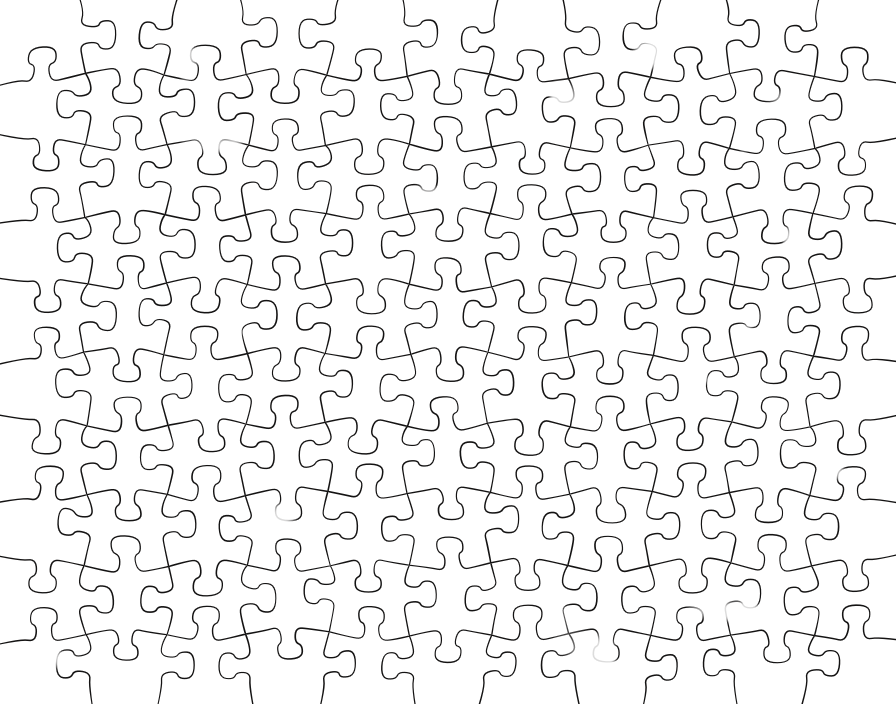
Give the GLSL for this pattern, as a Shadertoy shader.

```glsl
#define ROWS 10.1                 // canvas height, in piece heights
#define COUNT vec2(11.0, 10.0)    // pieces across and down
#define PITCH vec2(1.159, 1.0)    // piece size
#define ORIGIN vec2(0.067, 0.01)  // lower left corner of the grid
#define JITTER 0.04               // corner displacement
#define WOBBLE 0.012              // hand-drawn unevenness of the cut
#define SPLAY 0.14                // sideways drift of cuts at the border
#define OVERHANG 0.16             // how far cuts run past the border
#define LINE_WIDTH 0.0195
#define INK vec3(0.08, 0.075, 0.075)
#define PAPER vec3(1.0)
#define STEPS 6                   // straight pieces per curve span

// Control points of the left half of a tab, from shoulder to crown
const vec2 HALF_TAB[5] = vec2[5](
    vec2(-0.33, -0.055), vec2(-0.13, -0.09), vec2(-0.09, 0.14),
    vec2(-0.20, 0.19), vec2(-0.18, 0.40));

float hash(vec2 p) {
    return fract(sin(dot(p, vec2(127.1, 311.7))) * 43758.5453);
}

// Two random values in -1..1
vec2 hash2(vec2 p) {
    return 2.0 * vec2(hash(p), hash(p + 37.3)) - 1.0;
}

float noise(vec2 p) {
    vec2 i = floor(p), f = fract(p);
    f = f * f * (3.0 - 2.0 * f);
    return mix(mix(hash(i), hash(i + vec2(1, 0)), f.x),
               mix(hash(i + vec2(0, 1)), hash(i + vec2(1, 1)), f.x), f.y);
}

vec2 node(vec2 id) {
    return ORIGIN + id * PITCH + JITTER * hash2(id);
}

float segmentDistance(vec2 p, vec2 a, vec2 b) {
    vec2 pa = p - a, ba = b - a;
    return length(pa - ba * clamp(dot(pa, ba) / dot(ba, ba), 0.0, 1.0));
}

float bezierDistance(vec2 p, vec2 a, vec2 control, vec2 b) {
    float d = 1e3;
    vec2 last = a;
    for (int i = 1; i <= STEPS; i++) {
        float t = float(i) / float(STEPS);
        vec2 point = mix(mix(a, control, t), mix(control, b, t), t);
        d = min(d, segmentDistance(p, last, point));
        last = point;
    }
    return d;
}

// Distance to the cut that runs from one grid node to the next along dir
float cutDistance(vec2 p, vec2 id, vec2 dir) {
    float place = dot(id, dir), lane = dot(id, dir.yx);
    float places = dot(COUNT, dir), lanes = dot(COUNT, dir.yx);
    if (place < 0.0 || place > places - 0.5 || lane < 0.5 || lane > lanes - 0.5)
        return 1e3;

    // Local frame; tabs alternate sides like a checkerboard
    vec2 a = node(id), b = node(id + dir);
    vec2 axis = normalize(b - a);
    vec2 side = vec2(-axis.y, axis.x) * (2.0 * mod(id.x + id.y, 2.0) - 1.0);
    vec2 seed = id * 3.7 + dir * 51.3;
    vec2 shape = hash2(seed), shift = hash2(seed + 9.1);
    vec2 center = mix(a, b, 0.5 + 0.06 * dir.y + 0.04 * shift.x);
    if (place < 0.5) a -= OVERHANG * axis + SPLAY * side;
    if (place > places - 1.5) b += OVERHANG * axis - SPLAY * side;

    // Quadratic spline through the mirrored control points
    float d = 1e3;
    vec2 start = a, control = a;
    for (int k = 0; k <= 10; k++) {
        vec2 next = b;
        if (k < 10) {
            vec2 h = HALF_TAB[k < 5 ? k : 9 - k];
            if (k > 4) h.x = -h.x;
            h = h * (1.0 + 0.07 * shape.x) + WOBBLE * hash2(seed + float(k) * 1.3);
            h.x += 0.12 * shape.y * h.y;
            next = center + axis * h.x + side * h.y;
        }
        if (k > 0) {
            vec2 end = k < 10 ? 0.5 * (control + next) : b;
            d = min(d, bezierDistance(p, start, control, end));
            start = end;
        }
        control = next;
    }
    return d;
}

void mainImage(out vec4 fragColor, in vec2 fragCoord) {
    float pixel = ROWS / iResolution.y;
    vec2 p = fragCoord * pixel;

    // The four cuts meeting at the nearest node
    vec2 id = round((p - ORIGIN) / PITCH);
    vec2 right = vec2(1, 0), up = vec2(0, 1);
    float d = min(min(cutDistance(p, id, right), cutDistance(p, id - right, right)),
                  min(cutDistance(p, id, up), cutDistance(p, id - up, up)));

    // Uneven pressure and a few worn gaps
    float width = LINE_WIDTH * mix(0.75, 1.25, noise(p * 4.0));
    float wear = smoothstep(0.86, 0.95, noise(p * 1.5 + 20.0));

    // Box-filtered line coverage
    vec2 rims = clamp((vec2(0.5, -0.5) * width - d) / pixel + 0.5, 0.0, 1.0);
    float coverage = (rims.x - rims.y) * (1.0 - 0.85 * wear);
    fragColor = vec4(mix(PAPER, INK, coverage), 1.0);
}
```
